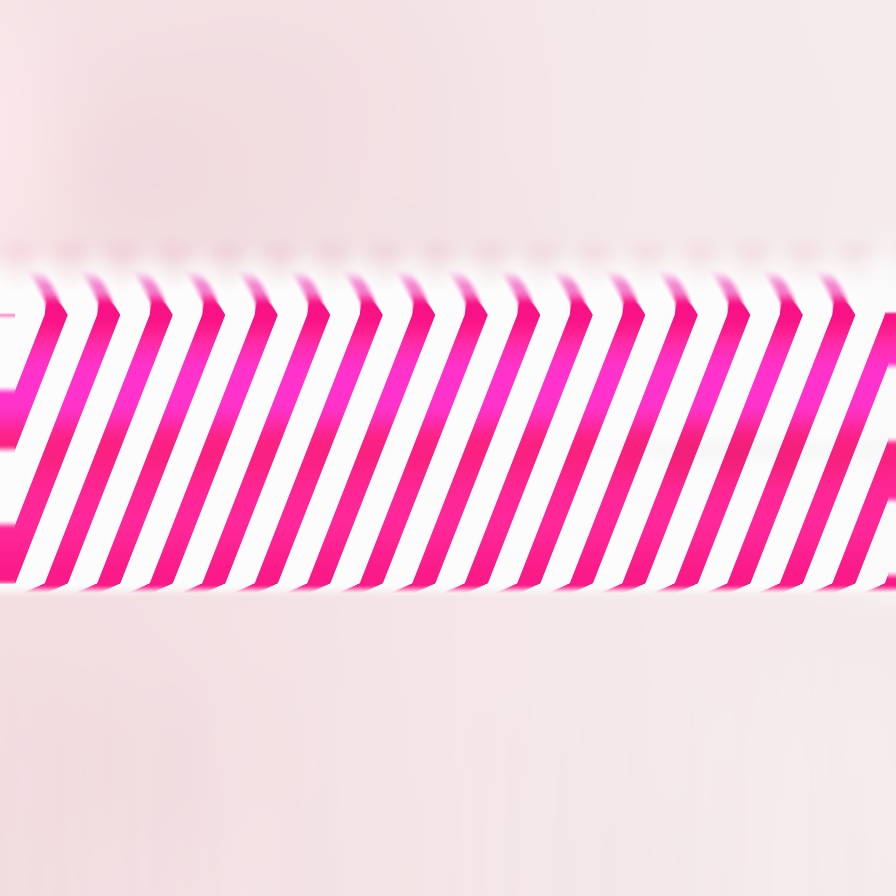
This pattern is drawn by a WebGL 2 fragment shader. Its source:

```glsl
#version 300 es
precision highp float;

uniform vec2 u_resolution;
out vec4 fragColor;

float hash(vec2 p) {
    vec3 q = fract(vec3(p.xyx) * 0.1031);
    q += dot(q, q.yzx + 33.33);
    return fract((q.x + q.y) * q.z);
}

float noise(vec2 p) {
    vec2 cell = floor(p), f = fract(p);
    f = f * f * (3.0 - 2.0 * f);
    return mix(mix(hash(cell), hash(cell + vec2(1, 0)), f.x),
               mix(hash(cell + vec2(0, 1)), hash(cell + vec2(1, 1)), f.x), f.y);
}

// Bell-shaped falloff around a center
float glow(vec2 p, vec2 center, vec2 size) {
    vec2 d = (p - center) / size;
    return exp(-dot(d, d));
}

// Pale paper with pink clouds and faint vertical streaks
vec3 paper(vec2 p) {
    vec3 color = mix(vec3(0.952, 0.880, 0.893), vec3(0.960, 0.918, 0.925), smoothstep(0.0, 1.0, p.x));
    float pink = 0.5 * glow(p, vec2(0.14, 0.80), vec2(0.15, 0.12))
               + 0.5 * glow(p, vec2(0.37, 0.87), vec2(0.20, 0.16))
               + 0.5 * glow(p, vec2(0.05, 0.15), vec2(0.25, 0.20));
    color -= pink * vec3(0.012, 0.042, 0.036);
    color += 0.03 * glow(p, vec2(0.0, 0.82), vec2(0.08, 0.20));
    float streak = noise(vec2(p.x * 75.0, p.y * 4.0)) - 0.5;
    color += streak * 0.010 * (1.0 - smoothstep(0.1, 0.3, p.y));
    return color + 0.008 * (noise(p * 7.0) - 0.5);
}

// Stripe color changes with height: magenta upper glow, red waist
vec3 ink(vec2 p) {
    vec3 color = mix(vec3(0.98, 0.10, 0.53), vec3(1.0, 0.155, 0.60), smoothstep(0.35, 0.42, p.y));
    color = mix(color, vec3(0.985, 0.13, 0.51), glow(p, vec2(p.x, 0.495), vec2(1.0, 0.035)));
    color = mix(color, vec3(1.0, 0.20, 0.80),
                smoothstep(0.508, 0.553, p.y) * (1.0 - smoothstep(0.583, 0.635, p.y)));
    color = mix(color, vec3(0.975, 0.07, 0.52), smoothstep(0.615, 0.648, p.y));
    return mix(color, vec3(0.93, 0.12, 0.46), 0.7 * glow(p, vec2(0.81, 0.495), vec2(0.12, 0.025)));
}

void main() {
    vec2 p = gl_FragCoord.xy / u_resolution;
    float pixel = 1.0 / u_resolution.y;
    float top = 0.6484, bottom = 0.349, period = 0.0586;
    float above = max(p.y - top, 0.0);
    float below = max(bottom - p.y, 0.0);

    // White band with feathered, slightly scalloped edges
    float ripple = cos((p.x - 0.078) / period * 6.28319);
    float upper = 1.0 - smoothstep(0.672, 0.725, p.y + 0.006 * ripple);
    float band = upper * smoothstep(0.331, 0.349, p.y);
    vec3 color = mix(paper(p), vec3(0.99), band);
    color = mix(color, vec3(0.975), 0.6 * smoothstep(0.93, 1.0, p.x)
                * smoothstep(0.30, 0.36, p.y) * (1.0 - smoothstep(0.68, 0.78, p.y)));
    color -= vec3(0.008, 0.035, 0.025) * (0.5 + 0.5 * ripple)
           * glow(p, vec2(p.x, 0.72), vec2(1.0, 0.012));
    color -= 0.025 * glow(p, vec2(0.84, 0.498), vec2(0.16, 0.013));

    // Slanted stripes, held constant past the side limits
    float x = clamp(p.x, 0.017, 0.991);
    float bend = 0.391 * (clamp(p.y, bottom, top) - top)
               - 0.2 * above - 5.5 * above * above - 2.2 * below;
    float offset = abs(mod(x - 0.0627 - bend + 0.5 * period, period) - 0.5 * period);
    float halfWidth = max(0.0129 - 0.35 * above, 0.0080);

    // Edges stay crisp inside the band and blur in the curled tips
    float soft = 0.6 * pixel + 0.0055 * smoothstep(0.002, 0.03, above)
               + 0.003 * smoothstep(0.001, 0.008, below)
               + 0.0015 * step(0.0005, abs(p.x - x));
    float stripe = 1.0 - smoothstep(-soft, soft, offset - halfWidth);

    // Tips fade out above and below, and vanish at the sides
    float tip = mix(1.0, 0.62, smoothstep(0.010, 0.028, above)) * (1.0 - smoothstep(0.030, 0.053, above));
    float inside = smoothstep(0.015, 0.035, p.x) * (1.0 - smoothstep(0.955, 0.975, p.x));
    tip *= mix(1.0, inside, smoothstep(0.0, 0.005, above));
    tip *= 1.0 - smoothstep(0.001, 0.012, below);
    vec3 stripeColor = mix(ink(p), vec3(0.93, 0.22, 0.70), smoothstep(0.012, 0.032, above));
    color = mix(color, stripeColor, stripe * tip);

    fragColor = vec4(clamp(color, 0.0, 1.0), 1.0);
}
```
